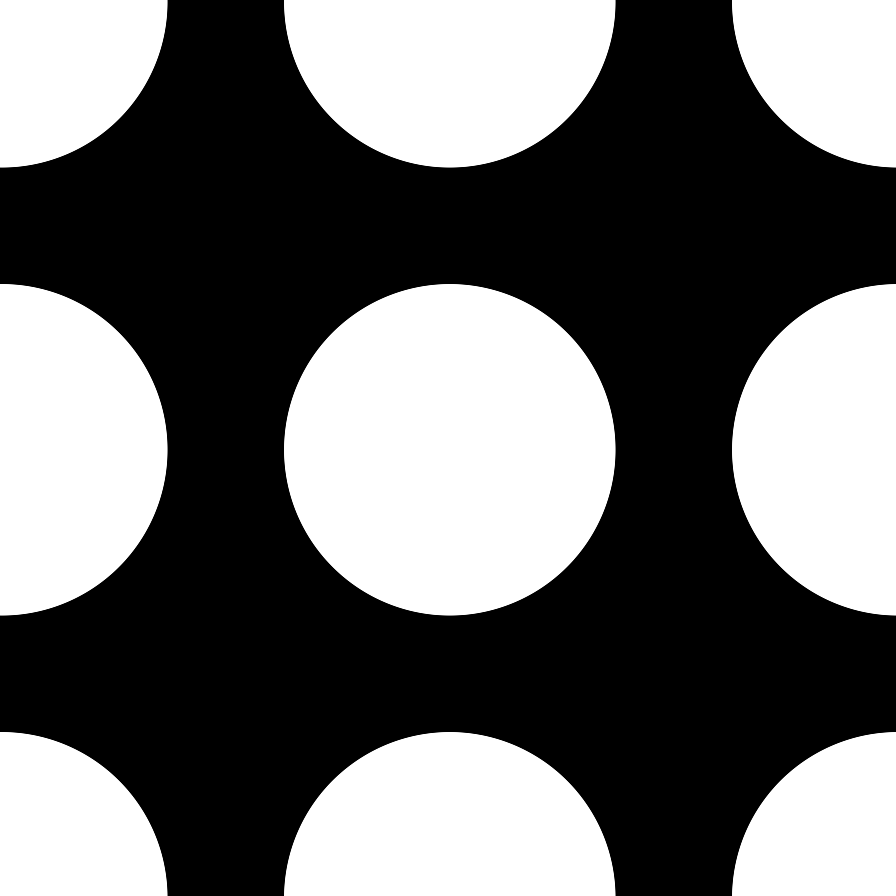
Give the GLSL for this pattern, as a WebGL 1 fragment shader.

```glsl
precision highp float;
// White discs on black, on a square grid of two by two repeats.
// Each cell is folded around its disc centre and filled by a distance
// function; the grid is whole, so opposite canvas edges join up.

uniform vec2 u_resolution;

float discDistance(vec2 point, float radius) {
    return length(point) - radius;
}

void main() {
    // Canvas units, with the grid nudged slightly right and down
    vec2 uv = gl_FragCoord.xy / u_resolution - vec2(0.002, -0.002);

    // Offset from the nearest disc centre, in cell units
    vec2 cell = fract(uv * 2.0 + 0.5) - 0.5;
    float edge = discDistance(cell, 0.37);

    // Crisp edge about one pixel wide
    float halfPixel = 1.0 / min(u_resolution.x, u_resolution.y);
    float disc = 1.0 - smoothstep(-halfPixel, halfPixel, edge);

    gl_FragColor = vec4(vec3(disc), 1.0);
}
```
